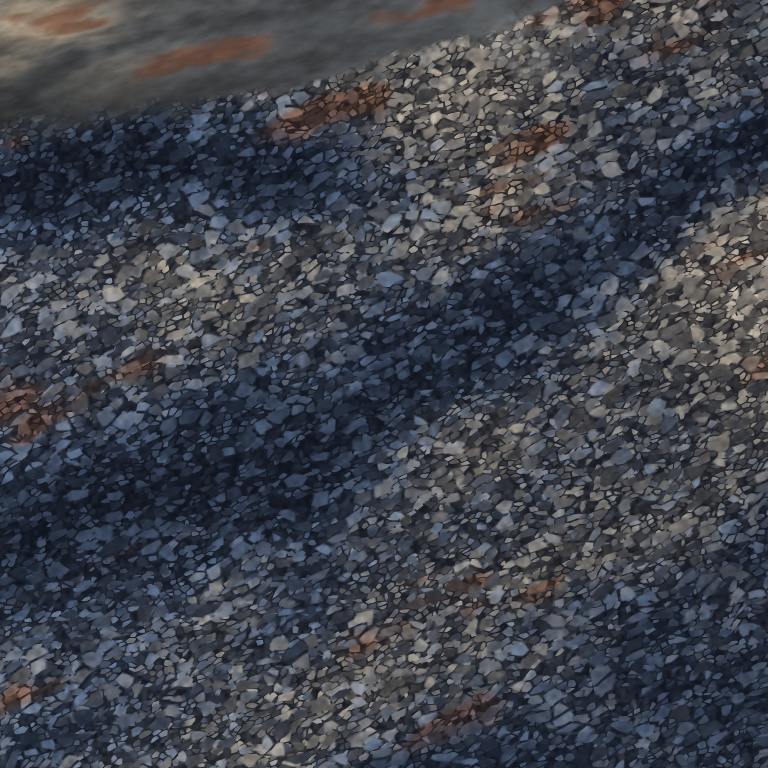
A WebGL 1 fragment shader for this texture:

```glsl
precision highp float;
uniform vec2 u_resolution;

const vec3 SHADOW_TINT = vec3(0.80, 0.97, 1.20);
const vec3 SUN_TINT = vec3(1.09, 1.01, 0.87);
const vec3 DEEP_GAP = vec3(0.035, 0.045, 0.075);
const vec3 RUST = vec3(0.36, 0.22, 0.16);
const vec3 SLATE = vec3(0.29, 0.30, 0.31);
const vec3 SAND = vec3(0.56, 0.51, 0.44);

vec2 hash2(vec2 p) {
  vec3 q = fract(p.xyx * vec3(0.1031, 0.1030, 0.0973));
  q += dot(q, q.yzx + 33.33);
  return fract((q.xx + q.yz) * q.zy);
}

float noise(vec2 p) {
  vec2 i = floor(p), f = fract(p);
  f = f * f * (3.0 - 2.0 * f);
  float low = mix(hash2(i).x, hash2(i + vec2(1, 0)).x, f.x);
  float high = mix(hash2(i + vec2(0, 1)).x, hash2(i + vec2(1, 1)).x, f.x);
  return mix(low, high, f.y);
}

float fbm(vec2 p) {
  float sum = 0.0, amp = 0.5;
  for (int i = 0; i < 5; i++) {
    sum += amp * noise(p);
    p = mat2(1.6, 1.2, -1.2, 1.6) * p + 7.3;
    amp *= 0.5;
  }
  return sum;
}

// Coordinates along and across a direction, stretched along it
vec2 alongGrain(vec2 p, float angle, float stretch) {
  vec2 d = vec2(cos(angle), sin(angle));
  return vec2(dot(p, d) / stretch, dot(p, vec2(-d.y, d.x)));
}

// Cell pattern: x = gap to the nearest border, yz = random values of the cell
vec3 cells(vec2 p) {
  vec2 base = floor(p), id = base;
  float nearest = 9.0, second = 9.0;
  for (int y = -1; y <= 1; y++) {
    for (int x = -1; x <= 1; x++) {
      vec2 c = base + vec2(x, y);
      float d = length(c + 0.05 + 0.9 * hash2(c) - p);
      if (d < nearest) { second = nearest; nearest = d; id = c; }
      else second = min(second, d);
    }
  }
  return vec3(second - nearest, hash2(id + 61.7));
}

float band(float offset, float width) {
  return exp(-offset * offset / (width * width));
}

// Sunlight broken by slanted shadows: 0 = shade, 1 = full sun
float sunlight(vec2 p) {
  vec2 w = p + 0.10 * (vec2(fbm(p * 5.0), fbm(p * 5.0 + 31.0)) - 0.48);
  float upper = band(w.y - 0.755 - 0.04 * w.x, 0.065) * (1.0 - smoothstep(0.38, 0.64, w.x));
  float middle = band(w.y - 0.29 - 0.25 * w.x - 0.30 * w.x * w.x, mix(0.14, 0.075, w.x));
  float lower = smoothstep(0.10, -0.10, w.y + 0.42 - 0.78 * w.x);
  float corner = band(length(w - vec2(0.83, 0.83)), 0.12);
  float glow = band(length((w - vec2(1.0, 0.66)) * vec2(0.8, 1.0)), 0.17);
  float ridge = band(length((w - vec2(0.62, 0.83)) * vec2(0.6, 1.0)), 0.16);
  float sun = 0.60 + 0.7 * (fbm(alongGrain(p, 0.45, 2.2) * 9.0) - 0.48);
  sun += 0.42 * glow + 0.22 * ridge;
  return clamp(sun - 0.62 * upper - 0.60 * middle - 0.48 * lower - 0.28 * corner, 0.0, 1.15);
}

// Layers of stones from fine grit to pebbles: x = tone, y = hue variation
vec2 gravel(vec2 p, float sun) {
  vec2 result = vec2(0.10 + 0.22 * noise(p * 170.0), 0.5);
  vec2 bent = p + 0.007 * (vec2(noise(p * 38.0), noise(p * 38.0 + 17.0)) - 0.5);
  float scale = 150.0;
  for (int i = 0; i < 3; i++) {
    float tilt = 0.45 + 0.5 * (noise(p * 9.0 + scale) - 0.5);
    vec3 cell = cells(alongGrain(bent, 0.45, 1.65) * scale + tilt);
    float cover = mix(0.36, 0.66, sun) * (scale > 100.0 ? 1.3 : 0.85);
    float stone = smoothstep(0.04, 0.36, cell.x) * smoothstep(cover + 0.04, cover - 0.04, cell.y);
    float tone = mix(0.28, 0.96, cell.z) * (0.82 + 0.36 * noise(p * 140.0));
    result = mix(result, vec2(tone, fract(cell.z * 7.0)), stone * 0.92);
    scale *= 0.66;
  }
  return result;
}

// Smooth slab with flowing streaks
vec3 slab(vec2 p) {
  float streak = fbm(alongGrain(p, 0.22, 4.0) * 26.0);
  float fine = fbm(alongGrain(p, 0.30, 2.5) * 95.0);
  float sandy = band(length((p - vec2(0.04, 0.96)) * vec2(0.55, 1.0)), 0.075);
  vec3 color = mix(SLATE, SAND, sandy * smoothstep(0.25, 0.55, streak));
  color = mix(color, RUST, 0.65 * smoothstep(0.52, 0.68, streak));
  color *= 0.50 + 0.55 * streak + 0.50 * fine;
  return color * mix(0.55, 1.05, smoothstep(0.80, 0.94, p.y));
}

void main() {
  vec2 p = gl_FragCoord.xy / u_resolution.y;
  float sun = sunlight(p);

  // Lit stones over dark gaps
  vec2 stones = gravel(p, sun);
  float warmth = smoothstep(0.15, 0.85, sun + 0.35 * (stones.y - 0.5) + 0.2 * (p.x - 0.5));
  vec3 tint = mix(SHADOW_TINT, SUN_TINT, warmth);
  vec3 color = DEEP_GAP + tint * stones.x * mix(0.27, 0.74, sun);

  // Rusty veins
  float vein = fbm(alongGrain(p, 0.42, 2.8) * 15.0 + 4.0);
  float rusty = smoothstep(0.60, 0.74, vein) * smoothstep(0.15, 0.5, sun);
  color = mix(color, RUST * (0.35 + 1.3 * stones.x), 0.6 * rusty);

  // Slab in the upper left with a ragged edge
  float rim = p.y - 0.83 - 0.08 * p.x - 0.20 * p.x * p.x;
  rim += 0.035 * (fbm(p * 45.0) - 0.48);
  float edge = mix(0.030, 0.006, smoothstep(0.0, 0.4, p.x));
  color = mix(color, slab(p), smoothstep(-edge, edge, rim));

  // Pale dust beside the slab
  float dust = band(length((p - vec2(0.68, 0.945)) * vec2(0.8, 1.0)), 0.04);
  color = mix(color, vec3(0.56, 0.57, 0.57), 0.75 * dust * smoothstep(0.3, 0.55, fbm(p * 40.0)));

  gl_FragColor = vec4(color, 1.0);
}
```
